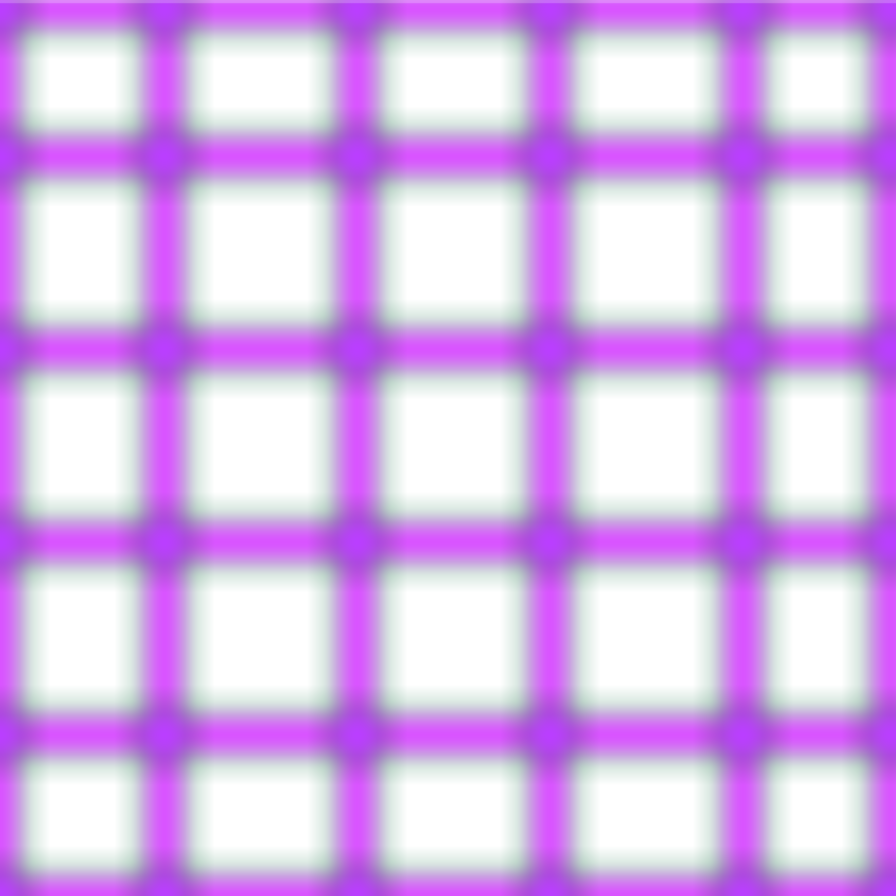
A WebGL 1 fragment shader for this pattern:

```glsl
precision highp float;

uniform vec2 u_resolution;

const vec3 PAPER = vec3(1.0);
const vec3 MINT_SHADOW = vec3(0.75, 0.85, 0.80);
const vec3 VIOLET = vec3(0.85, 0.33, 1.0);
const float PITCH = 0.2152;
const float LAST_LINE = 3.0;

// Distance to the nearest of four even lines or two border lines
float lineDistance(float x, float firstLine, float lowBorder, float highBorder) {
  float index = clamp(floor((x - firstLine) / PITCH + 0.5), 0.0, LAST_LINE);
  float inner = abs(x - firstLine - index * PITCH);
  float border = min(abs(x - lowBorder), abs(x - highBorder));
  return min(inner, border);
}

// Violet core that fades through a mint shadow into paper
vec3 softLine(float d, float coreWidth, float shadowStart, float shadowEnd) {
  float core = 1.0 - smoothstep(0.0, coreWidth, d);
  float shadow = 1.0 - clamp((d - shadowStart) / (shadowEnd - shadowStart), 0.0, 1.0);
  return mix(mix(PAPER, MINT_SHADOW, shadow), VIOLET, core);
}

// Multiply two inks, lifting the places where both are dense
vec3 overlapInks(vec3 a, vec3 b, float lift) {
  return a * b + lift * (1.0 - a) * (1.0 - b);
}

void main() {
  vec2 uv = gl_FragCoord.xy / u_resolution;

  // Woven grid of vertical and horizontal bands
  float dx = lineDistance(uv.x, 0.1836, 0.0, 0.995);
  float dy = lineDistance(uv.y, 0.1797, 0.0, 0.990);
  vec3 vertical = softLine(dx, 0.040, 0.022, 0.056);
  vec3 horizontal = softLine(dy, 0.040, 0.022, 0.056);
  vec3 color = overlapInks(vertical, horizontal, 0.3);

  // Thin faded strip along the top edge
  float fadedEdge = smoothstep(0.9955, 0.9975, uv.y);
  color = mix(color, PAPER, 0.22 * fadedEdge);

  gl_FragColor = vec4(color, 1.0);
}
```
